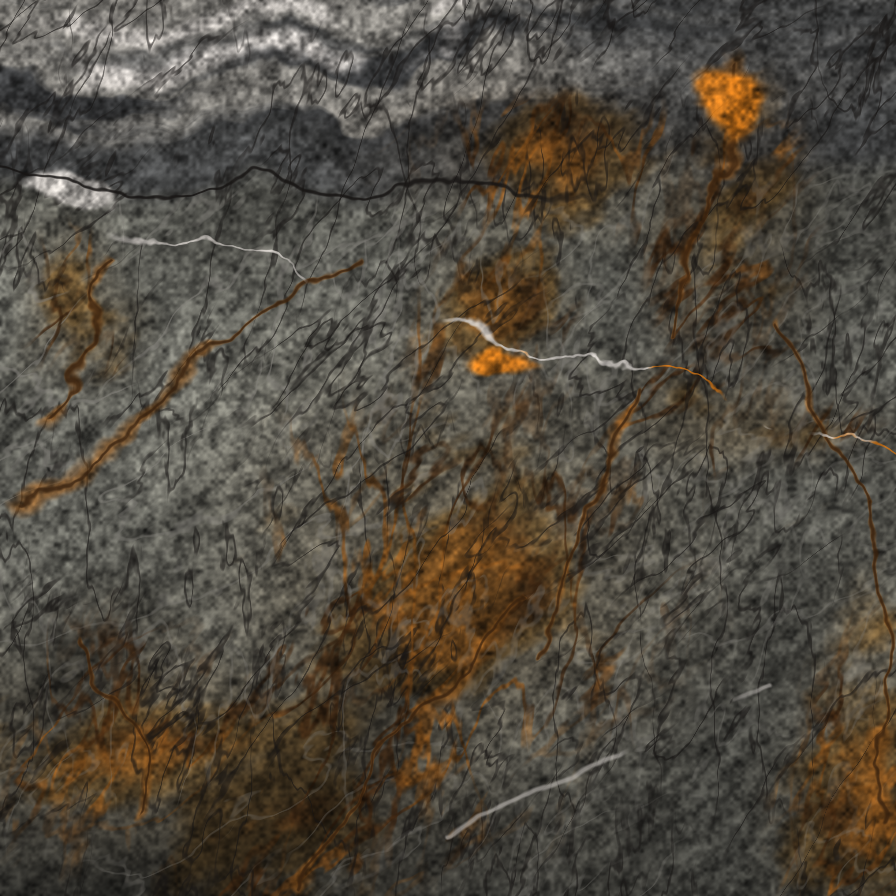
This texture is drawn by a Shadertoy shader. Its source:

```glsl
const vec3 STONE = vec3(0.30, 0.30, 0.28);
const vec3 SLATE = vec3(0.205, 0.208, 0.212);
const vec3 ASH = vec3(0.46, 0.45, 0.43);
const vec3 QUARTZ = vec3(0.74, 0.72, 0.70);
const vec3 CRACK = vec3(0.09, 0.08, 0.075);
const vec3 UMBER = vec3(0.21, 0.125, 0.055);
const vec3 RUST = vec3(0.46, 0.28, 0.10);
const vec3 AMBER = vec3(0.76, 0.43, 0.09);
const vec3 STAIN_TINT = vec3(1.06, 0.84, 0.55);
const float CLOUD = 0.9, FIBRE = 0.9, GRAIN = 0.5, DIAGONAL = 0.75;

// Stained regions: centre, radii
const vec4 STAINS[8] = vec4[8](
    vec4(0.62, 0.83, 0.14, 0.06), vec4(0.55, 0.67, 0.08, 0.10),
    vec4(0.82, 0.74, 0.07, 0.14), vec4(0.52, 0.36, 0.22, 0.19),
    vec4(0.26, 0.14, 0.30, 0.14), vec4(0.98, 0.10, 0.08, 0.18),
    vec4(0.08, 0.65, 0.05, 0.07), vec4(0.83, 0.52, 0.13, 0.05));

// Iron seams: start, end
const vec4 SEAMS[8] = vec4[8](
    vec4(0.80, 0.95, 0.78, 0.62), vec4(0.86, 0.64, 0.98, 0.42),
    vec4(0.98, 0.42, 0.99, 0.08), vec4(0.72, 0.54, 0.62, 0.27),
    vec4(0.60, 0.35, 0.34, 0.02), vec4(0.12, 0.27, 0.15, 0.06),
    vec4(0.13, 0.69, 0.04, 0.52), vec4(0.04, 0.43, 0.37, 0.73));

float hash(vec2 p) {
    vec3 h = fract(vec3(p.xyx) * 0.1031);
    h += dot(h, h.yzx + 33.33);
    return fract((h.x + h.y) * h.z);
}
float noise(vec2 p) {
    vec2 i = floor(p), f = fract(p);
    f = f * f * (3.0 - 2.0 * f);
    return mix(mix(hash(i), hash(i + vec2(1, 0)), f.x),
               mix(hash(i + vec2(0, 1)), hash(i + 1.0), f.x), f.y);
}
float fbm(vec2 p) {
    float sum = 0.0, amp = 0.516;
    for (int i = 0; i < 5; i++, amp *= 0.5) {
        sum += amp * noise(p);
        p = mat2(1.6, 1.2, -1.2, 1.6) * p + 11.7;
    }
    return sum;
}
// Turned by an angle, then scaled along and across it
vec2 along(vec2 p, float angle, vec2 freq) {
    float c = cos(angle), s = sin(angle);
    return vec2(c * p.x + s * p.y, c * p.y - s * p.x) * freq;
}
float line(float d, float width) { return 1.0 - smoothstep(0.15 * width, width, abs(d)); }
float veins(vec2 p, float width) { return line(fbm(p) - 0.5, width); }
float blob(vec2 p, vec2 centre, vec2 radii) {
    vec2 d = (p - centre) / radii;
    return exp(-dot(d, d));
}
float segment(vec2 p, vec2 a, vec2 b) {
    vec2 ab = b - a;
    return length(p - a - ab * clamp(dot(p - a, ab) / dot(ab, ab), 0.0, 1.0));
}

void mainImage(out vec4 fragColor, in vec2 fragCoord) {
    vec2 p = fragCoord / iResolution.xy;
    vec2 warp = vec2(fbm(p * 7.0), fbm(p * 7.0 + 37.0)) - 0.5;
    vec2 q = p + 0.11 * warp;
    float patches = fbm(p * 8.0 + 71.0);

    // Stone body
    float cloud = fbm(along(p, DIAGONAL, vec2(4, 8))) - 0.5;
    float fibre = fbm(along(p, DIAGONAL, vec2(38, 75))) - 0.5;
    float grain = noise(p * 240.0) + noise(p * 130.0 + 9.0) - 1.0;
    float glow = blob(p, vec2(0.18, 0.60), vec2(0.38, 0.22));
    float relief = 1.0 + FIBRE * fibre + GRAIN * grain;
    vec3 col = STONE * (0.97 + 0.3 * glow + CLOUD * cloud);
    col *= 1.0 - 0.28 * smoothstep(0.22, 0.0, p.y);

    // Layered strata along the top
    float level = q.y - 0.05 * p.x;
    float bands = fbm(vec2(p.x * 2.5, level * 26.0) + 5.0);
    float slate = smoothstep(0.755, 0.80, level);
    float upper = smoothstep(0.835, 0.865, level) * (1.0 - 0.75 * smoothstep(0.5, 0.8, p.x));
    col = mix(col, SLATE * (0.75 + 0.7 * bands), 0.85 * slate);
    col = mix(col, mix(SLATE, ASH, smoothstep(0.36, 0.58, bands)), upper);
    float streak = max(line(level - 0.922, 0.017), line(level - 0.957, 0.015));
    streak *= smoothstep(0.38, 0.53, patches) * (1.0 - smoothstep(0.5, 0.68, p.x));
    col = mix(col, QUARTZ, 0.85 * streak) * relief;

    // Iron stain
    float region = 0.0;
    for (int i = 0; i < 8; i++) region = max(region, blob(q, STAINS[i].xy, STAINS[i].zw));
    float drift = fbm(along(p, 0.5, vec2(6, 13)) + 23.0) - 0.5;
    float stain = region + 1.7 * drift;
    float soaked = smoothstep(0.35, 0.85, stain) * smoothstep(0.05, 0.3, region);
    col = mix(col, col * STAIN_TINT, max(soaked, 0.4 * region));
    vec3 iron = mix(UMBER, RUST, smoothstep(0.4, 0.6, patches)) * relief;
    col = mix(col, iron, 0.65 * smoothstep(0.85, 1.15, stain));

    // Fine pale, rusty and dark webs
    for (int i = 0; i < 4; i++) {
        float k = float(i);
        float gate = smoothstep(0.44, 0.60, fbm(p * 5.0 + 19.0 * k));
        float pale = veins(along(p, 0.45 + 0.37 * k, vec2(5, 12)) + 31.0 * k, 0.017);
        col = mix(col, ASH * 1.12, 0.55 * pale * gate * (1.0 - slate) * (0.45 + 0.55 * glow));
        float rusty = veins(along(p, 0.7 + 0.29 * k, vec2(4, 12)) + 53.0 * k, 0.026);
        col = mix(col, iron, 0.75 * rusty * smoothstep(0.12, 0.5, region) * (0.3 + 0.7 * gate));
        float dark = veins(along(p, 1.57 - 0.28 * k, vec2(5, 17)) + 83.0 * k, 0.016);
        col = mix(col, CRACK, 0.55 * dark * gate);
    }

    // Long seams: dark core in a rusty halo
    for (int i = 0; i < 8; i++) {
        float d = segment(q, SEAMS[i].xy, SEAMS[i].zw);
        float halo = 0.004 + 0.013 * smoothstep(0.42, 0.65, patches);
        col = mix(col, RUST * relief, 0.65 * line(d, halo));
        col = mix(col, UMBER, 0.75 * line(d, 0.003));
    }

    // Falling quartz vein, ambered on the right, and a thread
    float fall = q.y - 0.775 + 0.285 * p.x + 0.05 * (fbm(p * 16.0) - 0.5);
    float vein = line(fall, 0.003 + 0.011 * smoothstep(0.48, 0.68, patches));
    vein *= smoothstep(0.10, 0.16, p.x) * smoothstep(0.32, 0.44, fbm(p * 11.0 + 3.0));
    float ambered = smoothstep(0.5, 0.56, p.x) * smoothstep(0.42, 0.52, fbm(p * 13.0 + 47.0));
    col = mix(col, mix(QUARTZ, AMBER, ambered) * (0.6 + 0.4 * relief), 0.9 * vein);
    float thread = line(segment(p + 0.05 * warp, vec2(0.5, 0.06), vec2(0.86, 0.24)), 0.004);
    col = mix(col, QUARTZ, 0.6 * thread * smoothstep(0.34, 0.5, patches));

    // Amber and quartz pockets, bedding crack
    float pocket = blob(q, vec2(0.79, 0.91), vec2(0.025, 0.035)) + blob(q, vec2(0.58, 0.59), vec2(0.05, 0.018));
    col = mix(col, AMBER * relief, 0.85 * smoothstep(0.35, 0.75, pocket + 1.2 * drift));
    float nugget = blob(q, vec2(0.09, 0.78), vec2(0.05, 0.025));
    col = mix(col, QUARTZ * relief, 0.8 * smoothstep(0.4, 0.7, nugget + 1.2 * drift));
    float bedding = line(q.y - 0.8 + 0.012 * sin(9.0 * p.x), 0.0035);
    col = mix(col, CRACK, 0.85 * bedding * (1.0 - smoothstep(0.55, 0.75, p.x)));
    fragColor = vec4(clamp(col, 0.0, 1.0), 1.0);
}
```
